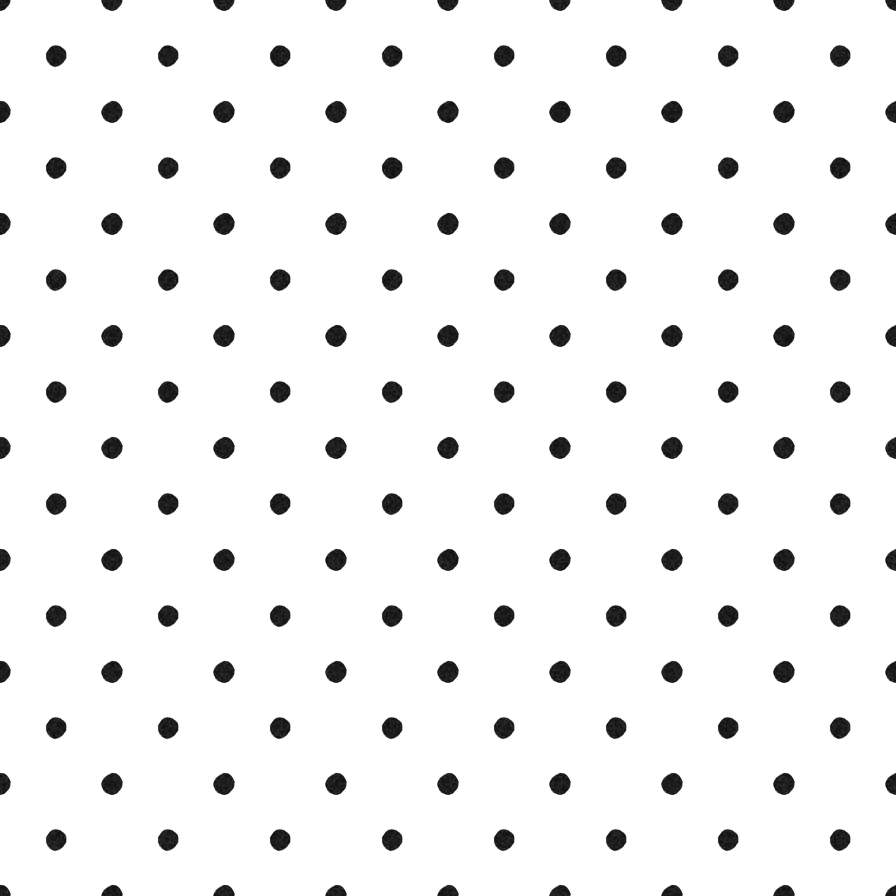
Write a WebGL 1 fragment shader that draws this pattern.

```glsl
precision highp float;
// Small hand-inked black dots on white: an 8 by 8 grid plus a second grid
// shifted by half a cell. Each grid has its own uneven outline, built from
// bumps in the polar radius, and each dot its own fine ink grain.

uniform vec2 u_resolution;

float hash(vec2 p) {
  vec3 q = fract(vec3(p.xyx) * 0.1031);
  q += dot(q, q.yzx + 33.33);
  return fract((q.x + q.y) * q.z);
}

float noise(vec2 p) {
  vec2 i = floor(p), f = fract(p);
  f = f * f * (3.0 - 2.0 * f);
  return mix(mix(hash(i), hash(i + vec2(1.0, 0.0)), f.x),
             mix(hash(i + vec2(0.0, 1.0)), hash(i + vec2(1.0, 1.0)), f.x), f.y);
}

// Rounded bump around the direction "center"; periodic in the angle.
float bump(float angle, float center, float sharpness) {
  return exp(sharpness * (cos(angle - center) - 1.0));
}

// Outline with a peak at the upper right and a nub at the bottom.
float wideRadius(float a) {
  return 0.0945 + 0.006 * bump(a, 1.25, 14.0) - 0.007 * bump(a, 2.2, 8.0)
       + 0.005 * bump(a, -1.5, 30.0) - 0.004 * bump(a, -0.75, 10.0);
}

// Outline with a peak at the upper left, a right shoulder and a lower nub.
float narrowRadius(float a) {
  return 0.0915 + 0.005 * bump(a, 1.8, 14.0) + 0.004 * bump(a, 0.5, 14.0)
       - 0.004 * bump(a, 2.6, 10.0) + 0.005 * bump(a, -1.75, 25.0)
       - 0.003 * bump(a, -0.8, 10.0);
}

// Paints one grid of dots; p is in cells, shift picks the grid.
vec3 paintDots(vec3 base, vec2 p, float shift, float pixel) {
  vec2 cell = mod(floor(p + shift), 8.0);
  vec2 local = fract(p + shift) - 0.5;
  float angle = atan(local.y, local.x + 1e-5);
  float radius = shift > 0.0 ? wideRadius(angle) : narrowRadius(angle);

  // Ragged rim, the same for every dot of this grid
  radius += 0.006 * (noise(local * 50.0 + 20.0 + 40.0 * shift) - 0.5);
  float coverage = 1.0 - smoothstep(-0.75 * pixel, 0.75 * pixel, length(local) - radius);

  // Ink grain, seeded by the wrapped cell
  vec2 seed = cell * 37.0 + 100.0 + 400.0 * shift;
  float grain = noise(local * 64.0 + seed);
  float ink = 0.11 + 0.1 * (grain - 0.5);
  ink += 0.06 * smoothstep(0.75, 0.95, noise(local * 90.0 + seed + 11.0));
  return mix(base, vec3(ink), coverage);
}

void main() {
  vec2 p = 8.0 * gl_FragCoord.xy / u_resolution;
  float pixel = 8.0 / min(u_resolution.x, u_resolution.y);
  vec3 color = vec3(1.0);
  color = paintDots(color, p, 0.5, pixel);
  color = paintDots(color, p, 0.0, pixel);
  gl_FragColor = vec4(color, 1.0);
}
```
